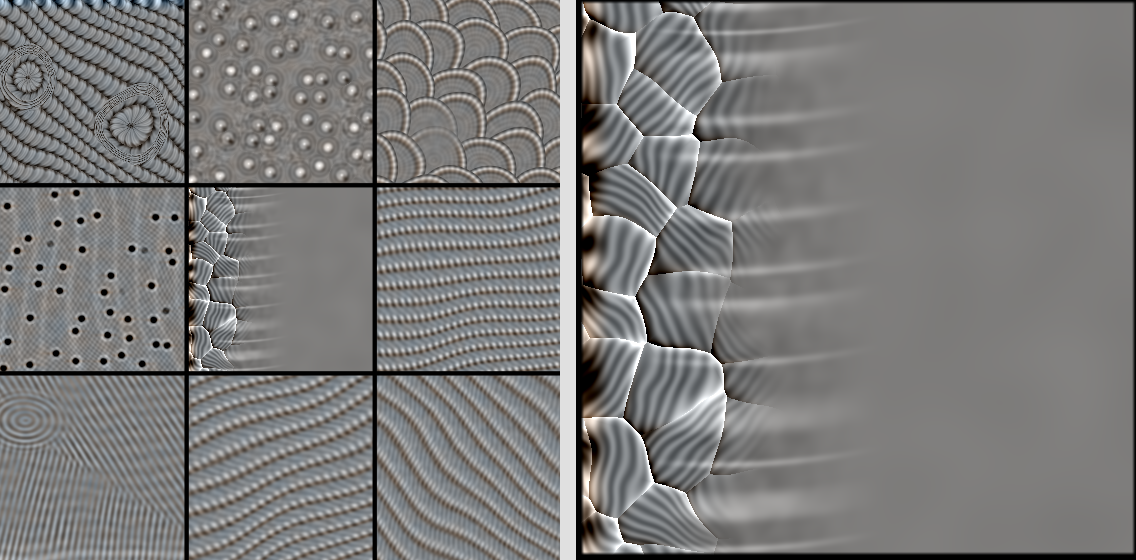
Left, the full canvas; right, a detail of the centre.
A three.js fragment shader for this pattern:

```glsl
varying vec2 vUv;

vec2 hash2(vec2 p) {
  return fract(sin(vec2(dot(p, vec2(127.1, 311.7)), dot(p, vec2(269.5, 183.3)))) * 43758.5);
}

float bell(float x, float width) { return exp(-x * x / (width * width)); }

vec2 turn(vec2 p, float a) { return vec2(cos(a) * p.x + sin(a) * p.y, cos(a) * p.y - sin(a) * p.x); }

// Layered sines, about -1 to 1
float waves(vec2 p) {
  float sum = 0.;
  for (int i = 0; i < 4; i++) {
    p = mat2(.8, .6, -.6, .8) * p * 1.2 + 1.7;
    sum += sin(p.x + 1.3 * sin(p.y));
  }
  return sum * .35;
}

// Cellular noise: xy offset from nearest point, z border gap, w cell value
vec4 cells(vec2 p) {
  vec4 best = vec4(0.);
  float first = 9., second = 9.;
  for (int j = -1; j <= 1; j++) for (int i = -1; i <= 1; i++) {
    vec2 g = floor(p) + vec2(i, j), off = p - g - .15 - .7 * hash2(g);
    float d = length(off);
    if (d < first) { second = first; first = d; best = vec4(off, 0., hash2(g + 7.).x); }
    else second = min(second, d);
  }
  best.z = second - first;
  return best;
}

// Every tile returns lightness and warmth
vec2 worms(vec2 p) {
  vec2 q = p + .035 * vec2(waves(p * 5.), waves(p * 5. + 9.)), s = turn(q, -.6);
  for (int i = 0; i < 2; i++) {
    vec2 c = q - (i == 0 ? vec2(.73, .33) : vec2(.14, .58));
    s = mix(s, vec2(atan(c.x, c.y) * .1, length(c)), 1. - smoothstep(.12, .19, length(c)));
  }
  float v = s.y * 11., f = fract(v) - .5;
  float seg = s.x * 22. + hash2(vec2(floor(v), 3.)).x + 1.6 * f * f;
  float rib = pow(.5 + .5 * cos(6.283 * seg), 4.);
  float crease = smoothstep(.3, .52, abs(f) + .1 * rib), top = smoothstep(.93, 1., p.y);
  return vec2(.07 + .16 * f - .3 * crease - .13 * rib + .03 * sin(seg * 19.)
    + .3 * top * sin(p.x * 75.), .5 * crease - .25 - top);
}

vec2 spots(vec2 p) {
  vec4 c = cells(p * 7.4);
  float d = length(c.xy), core = bell(d, .14) * (.25 + .3 * c.w);
  float pit = bell(length(c.xy - vec2(.13, -.12)), .11) * (.42 - .3 * c.w);
  float rings = .06 * cos(d * 32. + c.w * 2.) * exp(-d * 2.);
  float dapple = .06 * waves(p * 65.) * smoothstep(-.3, .5, waves(p * 6.));
  return vec2(core - pit + rings + dapple - .07 * bell(d - .35, .16) + .02, .8 * pit + .1);
}

// Overlapping rims, lower rows in front
vec2 scales(vec2 p) {
  vec2 q = turn(p + .02 * waves(p * 5.), -.6) / vec2(.36, .12), tone = vec2(0.);
  for (int k = 0; k < 3; k++) {
    float row = floor(q.y) - float(k);
    float shift = .5 * mod(row, 2.) + .3 * hash2(vec2(row, 5.)).x;
    float col = floor(q.x - shift);
    vec2 c = q - vec2(col + shift + .5, row + .4 * hash2(vec2(col, row)).y);
    c /= vec2(.5, 1.7);
    float e = 1. - length(c);
    float ribs = sin(atan(c.y, c.x) * 34.) * exp(-abs(e - .08) * 6.);
    float rim = .28 * bell(e - .1, .05) - .2 * bell(e, .06) - .13 * bell(e - .22, .07);
    vec2 scale = vec2(rim + .07 * ribs + .02 * sin(e * 45.), .6 * bell(e - .18, .07));
    tone = mix(tone, scale, smoothstep(-.03, .01, e));
  }
  return tone * (.25 + .75 * smoothstep(.06, .22, length(p - vec2(.34, .28))));
}

vec2 specks(vec2 p) {
  vec4 c = cells(p * 8.);
  float d = length(c.xy), on = smoothstep(.3, .34, c.w);
  float hole = on * (1. - smoothstep(.09, .19, d));
  float streak = on * bell(c.y, .07) * exp(-abs(c.x) * 3.5);
  float fine = sin(p.x * 210. + 5. * waves(p * 5.)) * sin(p.y * 160. + 4. * waves(p * 6.));
  float veins = pow(.5 + .5 * sin(p.x * 50. + 3. * waves(p * 3.)), 6.);
  return vec2(.06 * fine + .07 * veins - .55 * hole - .12 * streak
    + .13 * on * bell(d - .24, .06), streak * 1.3 - .1 + .25 * waves(p * 14.));
}

vec2 crystals(vec2 p) {
  float reach = .27 + .06 * waves(vec2(p.y * 9., 2.));
  float body = 1. - smoothstep(reach - .12, reach + .06, p.x);
  vec4 c = cells(p * 8.2 + .12 * waves(p * 12.));
  float edge = exp(-c.z * 8.), side = c.x + .6 * c.y;
  float feather = sin(dot(c.xy, vec2(28., 68. * c.w - 34.)) + 2. * waves(p * 25.));
  float y = p.y - .35 * (p.x - .25) * (p.x - .25);
  float spike = pow(.5 + .5 * sin(y * 75. + 3. * waves(vec2(y * 14., 1.))), 5.) - .25;
  float tail = smoothstep(.1, .25, p.x) * (1. - smoothstep(.25, .56, p.x));
  float left = 1. - smoothstep(.01, .06, p.x);
  float teeth = sin(p.y * 52. + 2. * waves(vec2(p.y * 8.)));
  float light = body * (edge * (.16 + .9 * side) + .11 * feather - .04)
    + tail * (.22 * spike + .04 * waves(p * 45.)) + .45 * left * (teeth - .3);
  return vec2(light + .012 * waves(p * 11.), body * (1.6 * edge * max(-side, 0.) - .3) + left * 1.2);
}

// Parallel ridges strung with beads
vec2 ropes(vec2 p, float angle, float rows, float pitch, float bead, float skew) {
  vec2 q = turn(p, angle);
  float v = q.y * rows + .45 * waves(p * 3.), f = fract(v) - .5;
  float knot = bead * cos(6.283 * (q.x * pitch + hash2(vec2(floor(v), 1.)).x + skew * f));
  float ridge = bell(f - .08, .17), shade = bell(f + .17, .15);
  float hatch = sin(q.x * pitch * 5. + q.y * 130. + 3. * waves(p * 6.));
  return vec2(ridge * (.13 + knot) - shade * (.16 - .6 * knot)
    + .035 * hatch * (1. - ridge) + .02, .9 * shade + .2 * ridge - .4);
}

vec2 fibres(vec2 p) {
  float bend = 2. * waves(p * 4.), r = length((p - vec2(.14, .76)) * vec2(.8, 1.2));
  float steep = sin(dot(p, vec2(175., -38.)) + bend), slant = sin(dot(p, vec2(145., 95.)) + bend);
  float line = mix(steep, slant, smoothstep(-.06, .06, p.y + .6 * p.x - .78));
  line = mix(sin(r * 170. + 1.5 * bend), line, smoothstep(.12, .24, r));
  float foot = 1. - smoothstep(0., .13, p.y);
  return vec2(.13 * line * (.65 + .45 * waves(p * 9.)) + .07 * foot
    + .05 * sin(p.y * 85. + bend) * (.4 + foot), -.35 * line - .1);
}

void main() {
  vec2 grid = vUv / .3359, tile = min(floor(grid), 2.), p = (grid - tile) / .9767, tone;
  float id = tile.x + 3. * (2. - tile.y);
  if (id < .5) tone = worms(p);
  else if (id < 1.5) tone = spots(p);
  else if (id < 2.5) tone = scales(p);
  else if (id < 3.5) tone = specks(p);
  else if (id < 4.5) tone = crystals(p);
  else if (id < 5.5) tone = ropes(p, .13, 12., 27., .17, .4);
  else if (id < 6.5) tone = fibres(p);
  else if (id < 7.5) tone = ropes(p, .4, 10., 21., .11, .5);
  else tone = ropes(p, -.76, 8.5, 38., .06, 1.2);
  // Fine grain outside the centre tile
  if (abs(id - 4.) > .5) tone += vec2(.025 * waves(p * 48.), .15 * waves(p * 22.));
  vec3 color = vec3(.495, .49, .485) + tone.x + tone.y * vec3(.06, -.01, -.07);
  // Black gutters
  vec2 inside = smoothstep(0., .008, p + step(tile, vec2(.5))) * (1. - smoothstep(1., 1.008, p));
  gl_FragColor = vec4(clamp(color, 0., 1.) * inside.x * inside.y, 1.);
}
```
